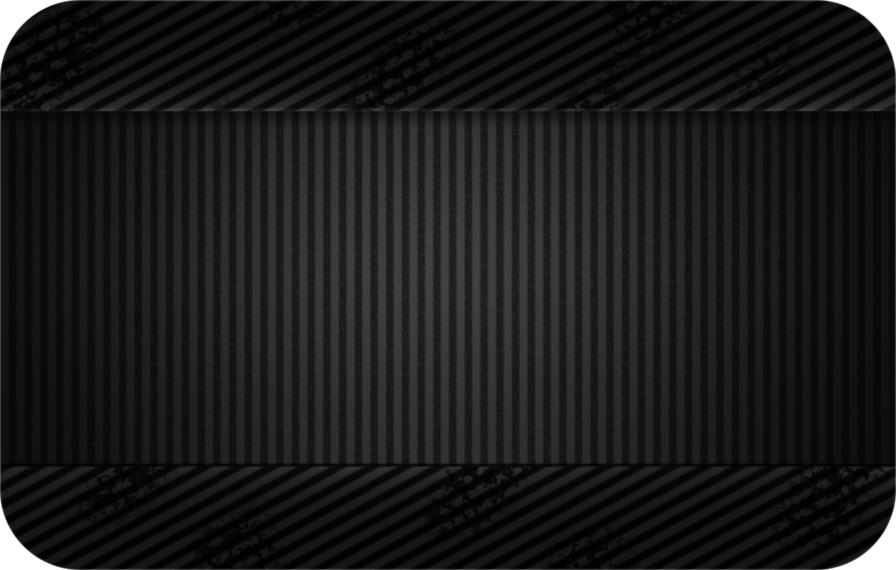
Write a Shadertoy shader that draws this background.

```glsl
// Dark pinstriped panel between two worn, diagonally striped bands on a rounded card.

const float RIB_COUNT = 57.0;
const float RIB_PHASE = 0.3;
const float DIAGONAL_COUNT = 56.0;
const float CORNER_RADIUS = 0.09;
const float PANEL_BOTTOM = 0.182;
const float PANEL_TOP = 0.805;

vec2 hash2(vec2 cell) {
    vec2 q = vec2(dot(cell, vec2(127.1, 311.7)), dot(cell, vec2(269.5, 183.3)));
    return fract(sin(q) * 43758.5);
}

// Distance to the nearest scattered point
float cellular(vec2 p) {
    vec2 cell = floor(p), local = fract(p);
    float nearest = 1.5;
    for (int y = -1; y <= 1; y++)
        for (int x = -1; x <= 1; x++) {
            vec2 offset = vec2(x, y);
            nearest = min(nearest, length(offset + hash2(cell + offset) - local));
        }
    return nearest;
}

// Repeating stripe: 1 at the centre, 0 in the gap
float stripe(float t, float halfWidth, float blur) {
    float d = abs(fract(t + 0.5) - 0.5);
    return 1.0 - smoothstep(halfWidth - blur, halfWidth + blur, d);
}

float roundedBox(vec2 p, vec2 halfSize, float radius) {
    vec2 q = abs(p) - halfSize + radius;
    return length(max(q, 0.0)) + min(max(q.x, q.y), 0.0) - radius;
}

float glow(float distance, float size) {
    return exp(-distance * distance / (size * size));
}

// Vertical ribs lit from the middle
float panelShade(vec2 uv, vec2 p, float pixel) {
    float rib = stripe(uv.x * RIB_COUNT - RIB_PHASE, 0.26, max(0.1, pixel * RIB_COUNT));
    float light = 0.17 + 0.83 * glow(uv.x - 0.49, 0.36);
    light *= 0.72 + 0.28 * glow(uv.y - 0.54, 0.24);
    float shadow = smoothstep(-0.005, 0.035, PANEL_TOP - uv.y);
    float grain = cellular(p * 230.0) - 0.5;
    float tone = mix(0.125, 0.255, rib) + grain * mix(0.045, 0.018, rib);
    return tone * light * mix(0.5, 1.0, shadow);
}

// Slanted stripes, brighter at the seam and broken by worn patches
float bandShade(vec2 uv, vec2 p, float seamDistance, float pixel) {
    float across = dot(p, vec2(-0.48, 0.877));
    float line = stripe(across * DIAGONAL_COUNT, 0.26, max(0.12, pixel * DIAGONAL_COUNT));
    float seamLight = exp(-seamDistance * 28.0);
    float sweep = 0.75 + 0.25 * sin(uv.x * 9.0 + uv.y * 3.0 - 3.0);
    float patches = 0.5 + 0.25 * sin(p.x * 17.0 + 2.0 * sin(p.y * 19.0) - 3.5)
                  + 0.25 * sin(p.x * 31.0 - p.y * 23.0);
    float flakes = cellular(p * 75.0) * 0.6 + cellular(p * 170.0) * 0.4;
    float wear = smoothstep(0.55, 0.85, patches) * smoothstep(0.35, 0.55, flakes);
    float tone = mix(0.008, 0.085, line) + seamLight * sweep * mix(0.04, 0.12, line);
    return tone * (1.0 - 0.75 * wear);
}

void mainImage(out vec4 fragColor, in vec2 fragCoord) {
    vec2 uv = fragCoord / iResolution.xy;
    vec2 p = fragCoord / iResolution.x;
    float pixel = 1.0 / iResolution.x;
    float aspect = iResolution.y / iResolution.x;

    // Panel and bands
    float outside = max(uv.y - PANEL_TOP, PANEL_BOTTOM - uv.y);
    float edge = 0.75 / iResolution.y;
    float inBand = smoothstep(-edge, edge, outside);
    float shade = mix(panelShade(uv, p, pixel),
                      bandShade(uv, p, max(outside, 0.0), pixel), inBand);

    // Bright lip above the panel, dark groove below it
    float lip = glow(uv.y - PANEL_TOP - 0.002, 0.003);
    float groove = glow(uv.y - PANEL_BOTTOM - 0.002, 0.003);
    shade += 0.07 * lip * (0.3 + 0.7 * glow(uv.x - 0.5, 0.4));
    shade *= 1.0 - 0.8 * groove;

    // Card outline with white corners
    vec2 halfSize = 0.5 * vec2(1.0, aspect);
    float card = roundedBox(p - halfSize, halfSize, CORNER_RADIUS);
    shade += 0.1 * glow(card, 0.0015);
    shade = mix(shade, 1.0, smoothstep(-pixel, pixel, card));

    fragColor = vec4(vec3(shade), 1.0);
}
```
